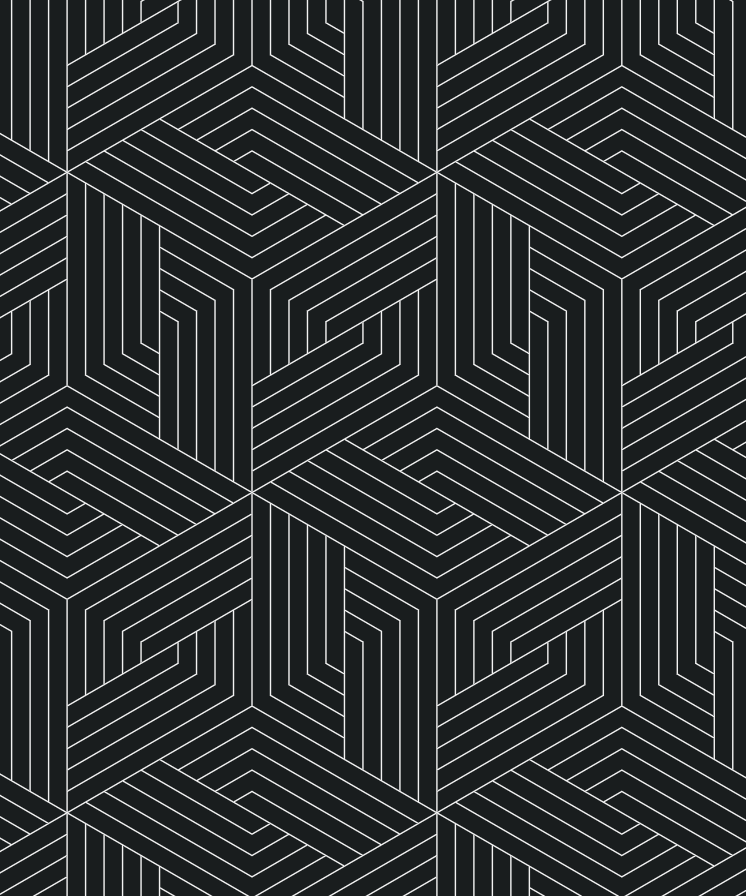
A WebGL 1 fragment shader for this pattern:

```glsl
precision highp float;

// Tumbling cubes drawn in fine pale lines on charcoal. Each hexagonal cell splits
// into three rhombic faces; every face is halved, and each half is filled with
// nested L-shaped stripes, the second half being the first turned by 180 degrees.

uniform vec2 u_resolution;

// Lengths are fractions of the canvas height, except CUBE_X (of the width).
const float SIDE = 0.2383;          // edge of a cube
const float CUBE_X = 0.3378;        // centre of one cube
const float CUBE_Y = 0.6886;
const float STRIPES = 10.0;         // stripes along a cube edge
const float LINE_WIDTH = 0.00157;
const vec3 GROUND = vec3(0.098, 0.114, 0.118);
const vec3 LINE = vec3(0.95, 0.95, 0.95);

const float ROOT3 = 1.7320508;

// Offset from the nearest cube centre, in cube edges.
vec2 cubeOffset(vec2 pos) {
  vec2 period = vec2(ROOT3, 3.0);
  vec2 a = mod(pos + 0.5 * period, period) - 0.5 * period;
  vec2 b = mod(pos, period) - 0.5 * period;
  return dot(a, a) < dot(b, b) ? a : b;
}

// Coordinates (0 to 1) along the two cube edges that span the face.
vec2 faceCoords(vec2 d) {
  vec3 along = vec3(-d.y,
                    dot(d, vec2(0.5 * ROOT3, 0.5)),
                    dot(d, vec2(-0.5 * ROOT3, 0.5)));
  float lowest = min(along.x, min(along.y, along.z));
  vec2 pair = along.xy;                            // right face
  if (along.x == lowest) pair = along.yz;          // top face
  else if (along.y == lowest) pair = along.zx;     // left face
  return (pair - lowest) / 1.5;
}

// Distance to the nearest line of a face, in cube edges.
float lineDistance(vec2 face) {
  vec2 f = face.x > 0.5 ? 1.0 - face : face;       // half-turn symmetry
  float nested = min(f.x, f.y);
  float stripe = abs(fract(nested * STRIPES + 0.5) - 0.5) / STRIPES;
  float divider = 0.5 - f.x;
  float border = min(abs(f.y), abs(1.0 - f.y));
  return min(stripe, min(divider, border)) * 0.5 * ROOT3;
}

void main() {
  float pixel = 1.0 / u_resolution.y;
  vec2 pos = gl_FragCoord.xy * pixel;
  vec2 origin = vec2(CUBE_X * u_resolution.x * pixel, CUBE_Y);
  vec2 face = faceCoords(cubeOffset((pos - origin) / SIDE));
  float dist = lineDistance(face) * SIDE;

  // Share of the pixel covered by the line
  float cover = 0.5 + (0.5 * LINE_WIDTH - dist) / pixel;
  cover = clamp(cover, 0.0, min(1.0, LINE_WIDTH / pixel));
  gl_FragColor = vec4(mix(GROUND, LINE, cover), 1.0);
}
```
